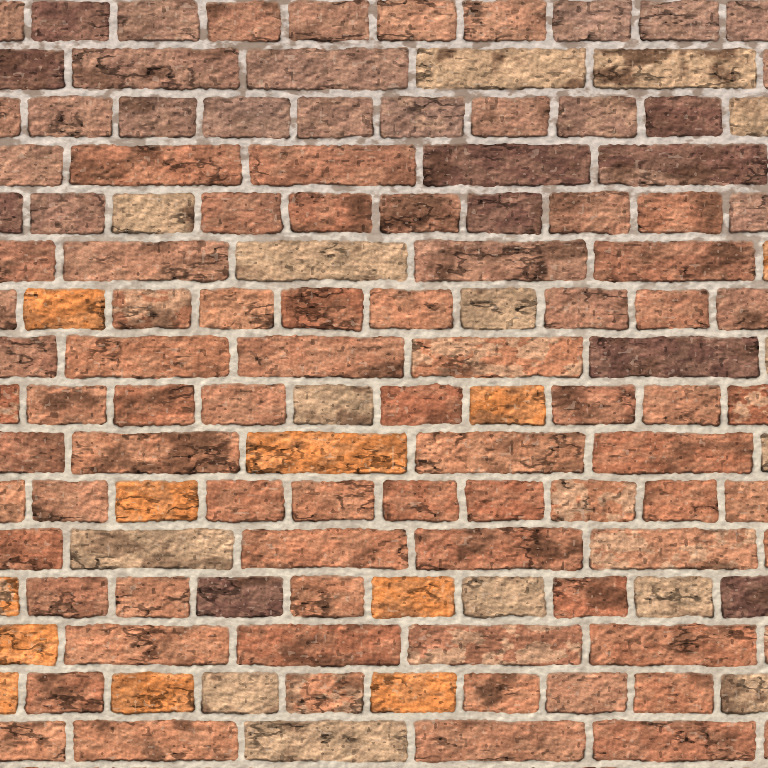
Write a three.js fragment shader that draws this texture.

```glsl
// Weathered brick wall: alternating courses of long and short bricks in pale mortar.
varying vec2 vUv;

float hash(vec2 p) {
  vec3 q = fract(p.xyx * 0.1031);
  q += dot(q, q.yzx + 33.33);
  return fract((q.x + q.y) * q.z);
}

float noise(vec2 p) {
  vec2 i = floor(p), f = fract(p);
  f = f * f * (3.0 - 2.0 * f);
  return mix(mix(hash(i), hash(i + vec2(1.0, 0.0)), f.x),
             mix(hash(i + vec2(0.0, 1.0)), hash(i + 1.0), f.x), f.y);
}

float fbm(vec2 p) {
  float sum = 0.0, amp = 0.53;
  for (int i = 0; i < 4; i++) {
    sum += amp * noise(p);
    p = p * 2.03 + 17.1;
    amp *= 0.5;
  }
  return sum;
}

// Jittered position of a vertical joint, in brick widths
float joint(float k, float row, float jitter) {
  return k + jitter * (hash(vec2(k + 31.0, row + 7.0)) - 0.5);
}

float roundBox(vec2 p, vec2 size, float radius) {
  vec2 q = abs(p) - size + radius;
  return length(max(q, 0.0)) + min(max(q.x, q.y), 0.0) - radius;
}

void main() {
  float age = smoothstep(0.45, 0.92, vUv.y + 0.16 * (noise(vUv * 5.0) - 0.5));

  // Ragged outlines
  vec2 p = vUv + 0.0040 * (vec2(noise(vUv * 30.0), noise(vUv * 30.0 + 50.0)) - 0.5)
               + 0.0022 * (vec2(noise(vUv * 190.0), noise(vUv * 190.0 + 90.0)) - 0.5);

  // Sixteen courses, stretchers and headers in turn
  float row = floor((p.y - 0.004) * 16.0);
  float header = mod(row, 2.0);
  float width = mix(0.2273, 0.1137, header);
  float jitter = mix(0.06, 0.09, header);
  float start = mix(0.083, 0.030, header) + 0.014 * (hash(vec2(row, 3.0)) - 0.5);
  float x = (p.x - start) / width;
  float k = floor(x);
  if (x < joint(k, row, jitter)) k -= 1.0;
  else if (x > joint(k + 1.0, row, jitter)) k += 1.0;
  float left = joint(k, row, jitter), right = joint(k + 1.0, row, jitter);
  vec2 id = vec2(k + 20.0, row + 5.0);

  // Distance to the brick outline
  vec2 local = vec2((x - 0.5 * (left + right)) * width,
                    p.y - 0.004 - (row + 0.5) / 16.0);
  vec2 size = vec2(0.5 * (right - left) * width, 0.03125) - 0.0043
            - 0.0014 * vec2(hash(id + 2.0), hash(id + 4.0));
  float d = roundBox(local, size, 0.005);
  float side = clamp(local.y / size.y, -1.0, 1.0);

  // Base colour of each brick, duller towards the top
  float pick = hash(id * 1.7 + 9.0) + 0.06 * age;
  vec3 brick = mix(vec3(0.66, 0.41, 0.30), vec3(0.79, 0.54, 0.40), hash(id + 11.0));
  float dull = clamp(age * 0.8 + 0.7 * (hash(id + 23.0) - 0.55), 0.0, 1.0);
  brick = mix(brick, vec3(0.60, 0.46, 0.39), dull);
  if (pick < 0.05) brick = vec3(0.87, 0.54, 0.31);
  else if (pick < 0.12) brick = vec3(0.74, 0.60, 0.47);
  else if (pick > 0.96) brick = vec3(0.46, 0.32, 0.27);

  // Mottling, pale flaked patches and soot
  vec2 skin = vUv * vec2(26.0, 42.0) + id * 7.3;
  brick *= 0.80 + 0.48 * fbm(skin);
  float flaky = 0.20 + 0.60 * step(0.88, hash(id + 41.0)) * (1.0 - 0.7 * age);
  brick = mix(brick, vec3(0.84, 0.66, 0.52),
              flaky * smoothstep(0.47, 0.56, fbm(skin * 1.8 + 60.0)));
  float soot = smoothstep(0.54, 0.72, fbm(skin * 0.9 + 130.0));
  brick = mix(brick, vec3(0.35, 0.24, 0.18), soot * (0.2 + 0.5 * hash(id + 53.0)));

  // Fine relief, short level cracks, pits and pale chips
  vec2 grain = vUv * vec2(110.0, 160.0);
  float relief = fbm(grain) - fbm(grain + vec2(-0.25, 0.45));
  brick *= 1.0 + 0.75 * relief;
  vec2 split = vUv * vec2(34.0, 75.0) + id * 3.1;
  float crack = 1.0 - smoothstep(0.02, 0.09, abs(fbm(split) - 0.5));
  crack *= smoothstep(0.62, 0.76, noise(split * 0.6 + 300.0));
  float pit = smoothstep(0.80, 0.90, noise(vUv * vec2(150.0, 210.0)));
  float chip = smoothstep(0.84, 0.92, noise(vUv * vec2(170.0, 220.0) + 70.0));
  brick *= 1.0 - 0.42 * crack - 0.28 * pit;
  brick = mix(brick, vec3(0.85, 0.75, 0.66), 0.35 * chip);
  brick *= 0.93 + 0.14 * noise(vUv * 420.0);

  // Thin worn rim, pale above and broken dark below
  float rim = smoothstep(-0.0035, -0.0005, d);
  float broken = smoothstep(0.35, 0.60, noise(vUv * vec2(42.0, 60.0) + 500.0));
  brick *= 1.0 - rim * (0.12 + 0.38 * broken * smoothstep(0.3, -0.8, side));
  brick = mix(brick, vec3(0.82, 0.70, 0.60),
              0.45 * rim * (1.0 - broken) * smoothstep(0.2, 0.9, side));

  // Sandy mortar, greyer and dirtier with age
  vec3 mortar = mix(vec3(0.88, 0.82, 0.735), vec3(0.85, 0.79, 0.74), age);
  mortar *= 0.91 + 0.18 * fbm(vUv * 120.0) + 0.35 * relief;
  float dirt = smoothstep(0.50, 0.66, fbm(vUv * vec2(45.0, 70.0) + 400.0));
  mortar = mix(mortar, vec3(0.55, 0.45, 0.38), dirt * (0.15 + 0.55 * age));

  // Contact shadow cast under the brick
  float below = smoothstep(0.2, -0.8, side);
  mortar *= 1.0 - (0.08 + 0.55 * below * broken) * exp(-max(d, 0.0) * 900.0);

  gl_FragColor = vec4(mix(brick, mortar, smoothstep(-0.0007, 0.0007, d)), 1.0);
}
```
